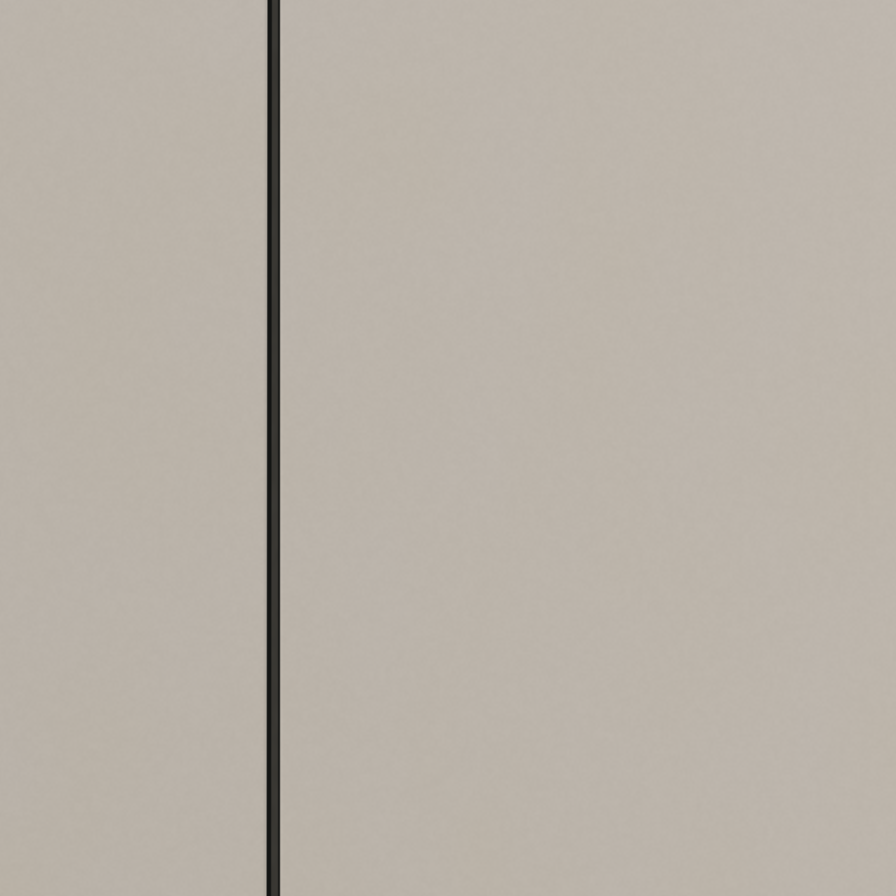
A Shadertoy shader for this texture:

```glsl
// Draws a matte warm-grey panel split by one narrow dark vertical groove.

float hash(vec2 p) {
    vec3 q = fract(vec3(p.xyx) * 0.1031);
    q += dot(q, q.yzx + 33.33);
    return fract((q.x + q.y) * q.z);
}

float valueNoise(vec2 p) {
    vec2 cell = floor(p);
    vec2 f = fract(p);
    f = f * f * (3.0 - 2.0 * f);
    float low = mix(hash(cell), hash(cell + vec2(1.0, 0.0)), f.x);
    float high = mix(hash(cell + vec2(0.0, 1.0)), hash(cell + vec2(1.0)), f.x);
    return mix(low, high, f.y);
}

// Sum of octaves, centred on zero
float fbm(vec2 p, int octaves) {
    float sum = 0.0;
    float amplitude = 0.5;
    for (int i = 0; i < octaves; i++) {
        sum += amplitude * (valueNoise(p) - 0.5);
        p = p * 2.03 + 17.3;
        amplitude *= 0.5;
    }
    return sum;
}

// Smooth-edged vertical strip from left to right
float strip(float x, float left, float right, float blur) {
    return smoothstep(left - blur, left + blur, x)
         - smoothstep(right - blur, right + blur, x);
}

vec3 panelColor(vec2 uv) {
    vec3 base = vec3(0.735, 0.706, 0.667);
    // Faint light falling from the upper right
    base += vec3(0.014, 0.013, 0.014) * (uv.x - 0.5);
    base += vec3(0.008, 0.008, 0.010) * (uv.y - 0.5);
    // Broad cool and warm clouding
    base += vec3(0.002, 0.004, 0.018) * fbm(uv * vec2(9.0, 6.0), 3);
    // Fine powder-coat grain
    float grain = 0.6 * fbm(uv * 150.0, 2) + 0.4 * (valueNoise(uv * 380.0) - 0.5);
    return base + 0.022 * grain;
}

vec3 addGroove(vec3 color, vec2 uv, float blur) {
    float left = mix(0.2975, 0.2985, uv.y);
    float right = 0.3125;
    // Soft shade on the left lip and a thin highlight on the right one
    color *= 1.0 - 0.05 * strip(uv.x, left - 0.003, left, 0.002);
    color += 0.015 * strip(uv.x, right, right + 0.003, 0.0015);
    // Grey floor between two darker walls
    vec3 wall = vec3(0.075, 0.080, 0.075);
    vec3 bed = vec3(0.225, 0.218, 0.200) + 0.03 * fbm(uv * vec2(90.0, 45.0), 2);
    float bedMask = strip(uv.x, left + 0.0050, right - 0.0022, blur);
    return mix(color, mix(wall, bed, bedMask), strip(uv.x, left, right, blur));
}

void mainImage(out vec4 fragColor, in vec2 fragCoord) {
    vec2 uv = fragCoord / iResolution.xy;
    float blur = max(0.0012, 0.6 / iResolution.x);
    vec3 color = addGroove(panelColor(uv), uv, blur);
    fragColor = vec4(clamp(color, 0.0, 1.0), 1.0);
}
```
